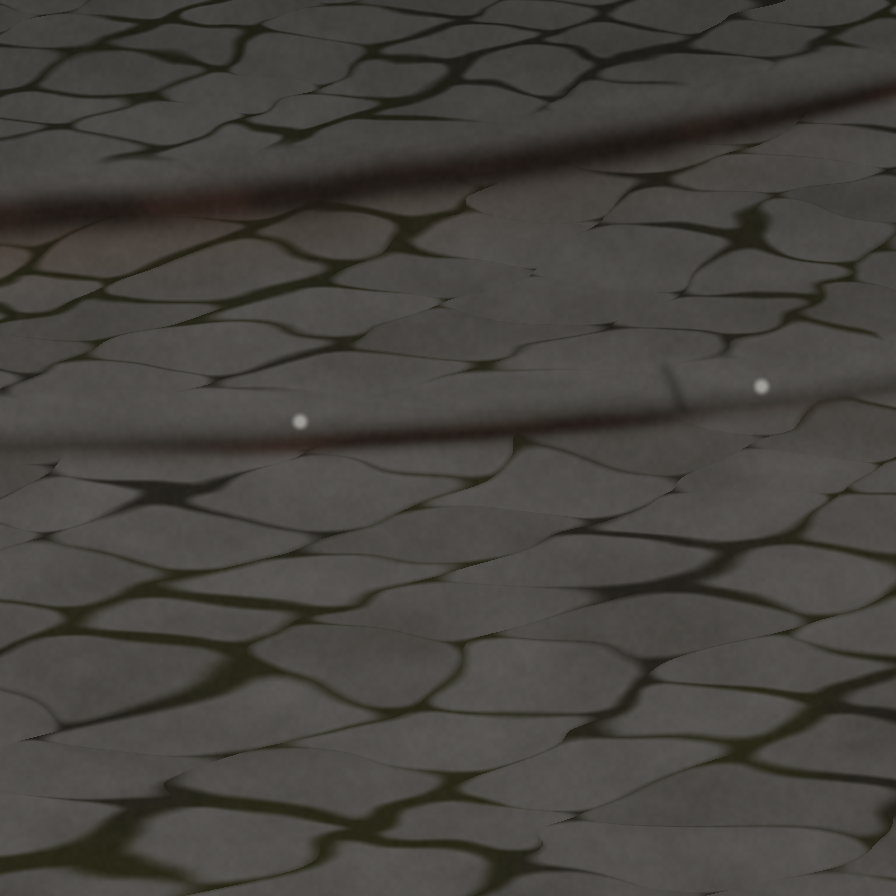
This texture is drawn by a Shadertoy shader. Its source:

```glsl
// Dim cobbled pavement with slanted stones, mossy joints and two worn stone ledges.

const vec3 STONE_DARK  = vec3(0.255, 0.245, 0.228);
const vec3 STONE_LIGHT = vec3(0.338, 0.328, 0.316);
const vec3 JOINT_SOIL  = vec3(0.125, 0.115, 0.095);
const vec3 JOINT_MOSS  = vec3(0.140, 0.138, 0.075);
const vec3 LEDGE_SHADE = vec3(0.130, 0.102, 0.085);
const vec3 RUST        = vec3(0.205, 0.145, 0.120);

float hash(vec2 p) {
    vec3 q = fract(vec3(p.xyx) * 0.1031);
    q += dot(q, q.yzx + 33.33);
    return fract((q.x + q.y) * q.z);
}

float noise(vec2 p) {
    vec2 cell = floor(p), f = fract(p);
    f = f * f * (3.0 - 2.0 * f);
    return mix(mix(hash(cell), hash(cell + vec2(1, 0)), f.x),
               mix(hash(cell + vec2(0, 1)), hash(cell + vec2(1, 1)), f.x), f.y);
}

float fbm(vec2 p) {
    float sum = 0.0, amp = 0.5;
    for (int i = 0; i < 4; i++) {
        sum += amp * noise(p);
        p = p * 2.03 + 17.3;
        amp *= 0.5;
    }
    return sum / 0.9375;
}

// Receding ground, skewed so unit cells become slanted stones
vec2 stoneSpace(vec2 uv) {
    float scale = 1.0 - 0.5 * uv.y;
    vec2 ground = vec2((uv.x - 0.5) / scale, -2.0 * log(scale));
    vec2 p = vec2((ground.y - 0.45 * ground.x) / 0.135,
                  (ground.y + 0.13 * ground.x) / 0.085) + 40.0;
    p += 0.6 * (vec2(noise(p * 0.8), noise(p * 0.8 + 31.7)) - 0.5);
    p += 0.18 * (vec2(noise(p * 2.7 + 5.0), noise(p * 2.7 + 63.0)) - 0.5);
    p.y += 0.7 * hash(vec2(floor(p.x), 3.0));
    return p;
}

// Depth inside a unit cell with rounded corners
float stoneDepth(vec2 f, float radius) {
    vec2 q = abs(f - 0.5) - (0.5 - radius);
    return radius - length(max(q, 0.0)) - min(max(q.x, q.y), 0.0);
}

vec3 paving(vec2 uv) {
    vec2 p = stoneSpace(uv);
    float depth = stoneDepth(fract(p), 0.22);
    float tone = 0.35 * hash(floor(p)) + 0.9 * fbm(uv * vec2(9.0, 17.0)) - 0.08;
    vec3 stone = mix(STONE_DARK, STONE_LIGHT, clamp(tone, 0.0, 1.0));

    // Joints swell with moss and fade where stones touch
    float width = mix(-0.085, 0.115, noise(p * 1.15 + 9.0));
    float joint = 1.0 - smoothstep(width - 0.05, width + 0.06, depth);
    float mossy = smoothstep(0.4, 0.7, noise(uv * 6.0 + 2.0)) * (1.0 - 0.5 * uv.y);
    return mix(stone, mix(JOINT_SOIL, JOINT_MOSS, mossy), 0.94 * joint);
}

// Smooth stone band above its lower edge, with a rusty shadow below
vec3 addLedge(vec3 color, vec2 uv, float edge, float thickness, float shadeWidth, float shadeStrength) {
    float h = uv.y - edge + 0.006 * (noise(uv * vec2(14.0, 5.0)) - 0.5);
    float body = smoothstep(-0.004, 0.008, h)
               * (1.0 - smoothstep(thickness - 0.009, thickness + 0.007, h));
    float lit = smoothstep(0.0, 0.6 * thickness, h);
    float wear = fbm(uv * vec2(7.0, 30.0));
    vec3 face = mix(STONE_DARK * 0.9, STONE_LIGHT, lit * (0.45 + 0.6 * wear));
    color = mix(color, face, 0.95 * body);

    float shade = exp(-pow(h / shadeWidth, 2.0)) * shadeStrength;
    float rust = smoothstep(0.48, 0.75, noise(uv * vec2(9.0, 22.0)));
    return mix(color, mix(LEDGE_SHADE, RUST, 0.7 * rust), clamp(shade, 0.0, 0.95));
}

float upperEdge(float x) { return 0.755 + 0.055 * x + 0.09 * x * x; }
float lowerEdge(float x) { return 0.497 + 0.005 * x + 0.06 * x * x; }

void mainImage(out vec4 fragColor, in vec2 fragCoord) {
    vec2 uv = fragCoord / iResolution.xy;
    vec3 color = paving(uv);

    // Warm earth stain beneath the upper ledge
    float below = upperEdge(uv.x) - uv.y;
    float stain = smoothstep(0.0, 0.02, below) * (1.0 - smoothstep(0.03, 0.10, below));
    color *= mix(vec3(1.0), vec3(1.05, 0.97, 0.92), stain * (1.0 - uv.x));

    // Ledges
    float upperShade = mix(0.021, 0.011, smoothstep(0.6, 1.0, uv.x));
    color = addLedge(color, uv, upperEdge(uv.x), 0.06, upperShade, 0.98);
    float lowerShade = smoothstep(0.02, 0.4, uv.x) * (1.0 - smoothstep(0.66, 0.85, uv.x));
    color = addLedge(color, uv, lowerEdge(uv.x), 0.066, 0.011, 0.25 + 0.7 * lowerShade);

    // Seam across the lower ledge
    float rise = uv.y - lowerEdge(uv.x);
    float seam = exp(-pow((uv.x - 0.765 + 0.4 * rise) / 0.008, 2.0));
    color *= 1.0 - 0.22 * seam * smoothstep(0.0, 0.01, rise) * (1.0 - smoothstep(0.05, 0.07, rise));

    // Dimmer distance and fine grain
    color *= mix(1.03, 0.86, smoothstep(0.55, 1.0, uv.y));
    color += 0.022 * (fbm(uv * 95.0) - 0.5) + 0.012 * (noise(uv * 190.0) - 0.5);

    // Pale specks resting on the lower ledge
    for (int i = 0; i < 2; i++) {
        float x = 0.335 + 0.515 * float(i);
        float d = length(uv - vec2(x, lowerEdge(x) + 0.024));
        color = mix(color, vec3(0.66, 0.65, 0.63), 0.9 * (1.0 - smoothstep(0.003, 0.012, d)));
    }
    fragColor = vec4(color, 1.0);
}
```
